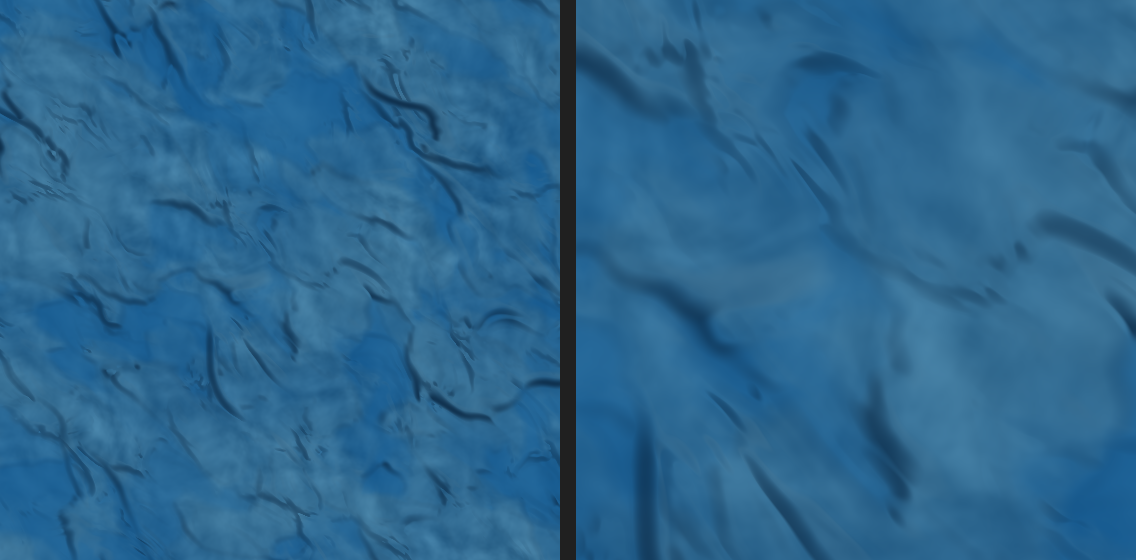
Left: the whole. Right: its middle third, enlarged.
A three.js fragment shader for this texture:

```glsl
#define BASIN vec3(0.115, 0.385, 0.590)
#define PLATE vec3(0.200, 0.428, 0.582)
#define CREASE vec3(0.045, 0.165, 0.275)
#define RIM vec3(0.330, 0.530, 0.650)
#define LINE_WIDTH 0.0075
#define STREAK vec2(2.5, 4.2)
#define GRAIN_SCALE 17.0
#define GRAIN_DEPTH 0.16
#define LIGHT vec2(0.7071, 0.7071)

varying vec2 vUv;

vec2 hash2(vec2 p) {
  vec2 k = vec2(dot(p, vec2(127.1, 311.7)), dot(p, vec2(269.5, 183.3)));
  return fract(sin(k) * 43758.5453) * 2.0 - 1.0;
}

// Gradient noise, centred on zero
float noise(vec2 p) {
  vec2 i = floor(p);
  vec2 f = p - i;
  vec2 u = f * f * f * (f * (f * 6.0 - 15.0) + 10.0);
  float a = dot(hash2(i), f);
  float b = dot(hash2(i + vec2(1.0, 0.0)), f - vec2(1.0, 0.0));
  float c = dot(hash2(i + vec2(0.0, 1.0)), f - vec2(0.0, 1.0));
  float d = dot(hash2(i + 1.0), f - 1.0);
  return mix(mix(a, b, u.x), mix(c, d, u.x), u.y);
}

float fbm(vec2 p) {
  float sum = 0.0;
  float amp = 1.0;
  for (int i = 0; i < 4; i++) {
    sum += amp * noise(p);
    p = mat2(1.6, 1.2, -1.2, 1.6) * p + 7.3;
    amp *= 0.42;
  }
  return sum;
}

// Trowelled height, stretched from upper left to lower right
float relief(vec2 p, float scale, float seed) {
  vec2 q = vec2(p.x - p.y, p.x + p.y) * 0.7071 * STREAK * scale + seed;
  q += 0.55 * vec2(noise(q * 1.2 + 3.7), noise(q * 1.2 + 19.1));
  return fbm(q);
}

// One layer of plaster: x = plate cover, y = dark crease, z = bright rim
vec3 plasterLayer(vec2 p, float scale, float seed) {
  float e = 0.003;
  float h = relief(p, scale, seed);
  vec2 slope = vec2(relief(p + vec2(e, 0.0), scale, seed),
                    relief(p + vec2(0.0, e), scale, seed)) - h;
  slope /= e;
  float steep = length(slope);
  h += 0.06;
  float d = h / max(steep, 1.6 * scale);

  // Edges facing away from the light are deep, the others faint and broken
  float facing = dot(slope / max(steep, 0.001), LIGHT);
  float broken = smoothstep(-0.12, 0.25, noise(p * 5.5 + seed * 1.7));
  float depth = mix(0.22, 1.0, smoothstep(-0.3, 0.8, facing)) * mix(0.12, 1.0, broken);
  depth *= smoothstep(0.8, 2.6, steep / scale);

  float width = LINE_WIDTH * mix(0.7, 1.15, broken);
  float crease = exp(-d * d / (width * width));
  float halo = exp(-d * d / (width * width * 9.0)) * 0.22;
  float inner = (d - 2.1 * width) / (1.2 * width);
  float rim = exp(-inner * inner);
  return vec3(smoothstep(-0.012, 0.016, d), depth * max(crease, halo), depth * rim);
}

void main() {
  vec2 p = vUv;
  float cover = 0.0;
  float crease = 0.0;
  float rim = 0.0;

  // Overlapping layers, from broad plates to small chips
  float scale = 1.0;
  float weight = 1.0;
  for (int i = 0; i < 3; i++) {
    vec3 s = plasterLayer(p, scale, 11.3 + 23.7 * float(i));
    cover += s.x * weight * 0.5;
    crease = max(crease, s.y * weight);
    rim = max(rim, s.z * weight);
    scale *= 1.6;
    weight *= 0.74;
  }
  cover = smoothstep(0.1, 0.95, cover);

  // Embossed grain and cloudy pigment
  vec2 g = p * GRAIN_SCALE + 0.6 * noise(p * 9.0);
  float grain = fbm(g) - fbm(g + LIGHT * 0.3);
  float cloud = fbm(p * 5.0 + 41.0);
  float patches = smoothstep(-0.3, 0.35, noise(p * 4.0 + 67.0));
  float rough = mix(0.22, 1.0, cover) * mix(0.55, 1.1, patches);

  vec3 color = mix(BASIN, PLATE, clamp(cover + 0.35 * cloud, 0.0, 1.1));
  color += vec3(0.050, 0.055, 0.045) * cloud;
  color += vec3(0.85, 0.95, 0.90) * grain * GRAIN_DEPTH * rough;
  color = mix(color, RIM, 0.42 * rim * (0.6 + 0.4 * patches));
  color = mix(color, CREASE, clamp(0.88 * crease, 0.0, 0.9));
  gl_FragColor = vec4(color, 1.0);
}
```
